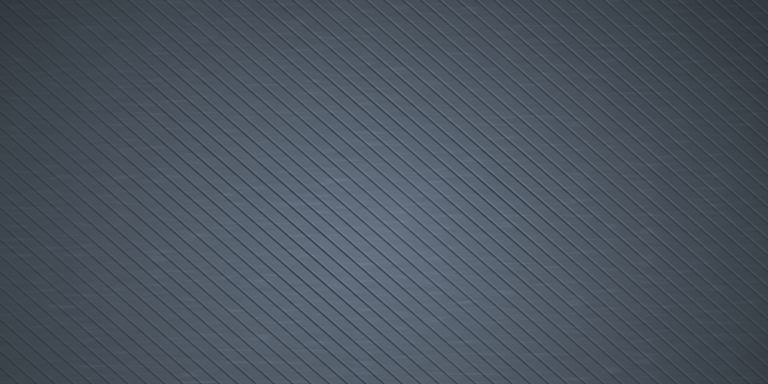
A WebGL 2 fragment shader for this background:

```glsl
#version 300 es
precision highp float;
// Slate-blue brushed metal cut by fine diagonal grooves, falling to the right.
// A radial glow shades the sheet, stretched gradient noise makes the brushing,
// and a repeated distance to the groove draws a dark cut with a lit edge.
uniform vec2 u_resolution;
out vec4 fragColor;

// Random unit gradient for a lattice corner
vec2 cornerGradient(vec2 cell) {
    vec3 h = fract(cell.xyx * vec3(0.1031, 0.1030, 0.0973));
    h += dot(h, h.yzx + 33.33);
    float angle = 6.2832 * fract((h.x + h.y) * h.z);
    return vec2(cos(angle), sin(angle));
}

// Gradient noise, roughly -0.7 to 0.7
float gradientNoise(vec2 p) {
    vec2 cell = floor(p), f = fract(p);
    vec2 blend = f * f * f * (f * (f * 6.0 - 15.0) + 10.0);
    float a = dot(cornerGradient(cell), f);
    float b = dot(cornerGradient(cell + vec2(1, 0)), f - vec2(1, 0));
    float c = dot(cornerGradient(cell + vec2(0, 1)), f - vec2(0, 1));
    float d = dot(cornerGradient(cell + vec2(1, 1)), f - vec2(1, 1));
    return mix(mix(a, b, blend.x), mix(c, d, blend.x), blend.y);
}

// Smooth-edged band; all lengths are in groove periods
float band(float position, float center, float halfWidth, float pixel) {
    float dist = abs(fract(position - center + 0.5) - 0.5);
    return clamp((halfWidth - dist) / pixel + 0.5, 0.0, 1.0);
}

void main() {
    // The canvas is one unit high
    vec2 p = gl_FragCoord.xy / u_resolution.y;
    float aspect = u_resolution.x / u_resolution.y;

    // Glow low in the middle, dark towards the corners
    vec2 fromGlow = (p - vec2(0.485 * aspect, 0.38)) * vec2(2.0 / aspect, 1.2);
    float radius = sqrt(dot(fromGlow, fromGlow) + 0.01);
    vec3 glowColor = vec3(0.41, 0.46, 0.525);
    vec3 edgeColor = vec3(0.20, 0.228, 0.255);
    vec3 color = mix(glowColor, edgeColor, min(radius / 1.2, 1.0));

    // Horizontal brushing: fine scratches over longer, softer streaks
    float brushing = 0.6 * gradientNoise(p * vec2(14.0, 115.0))
                   + 0.4 * gradientNoise(p * vec2(5.0, 61.0) + 17.0);
    float scratch = smoothstep(0.2, 0.5, gradientNoise(p * vec2(11.0, 97.0) + 53.0));
    color *= 1.0 + 0.07 * brushing + 0.06 * scratch;

    // Grooves: 42 across and 24 down, with wear along their length
    vec2 frequency = vec2(42.0 / aspect, 24.0);
    float position = dot(p, frequency);
    float pixel = length(frequency) / u_resolution.y;
    float wear = 0.9 + 0.3 * gradientNoise(p * 3.0 + 7.0);
    float centerFade = 1.0 - smoothstep(0.15, 1.1, radius);
    float upperRight = smoothstep(0.55, 1.35, 0.5 * p.x * 2.0 / aspect + p.y * 0.7);
    float cut = band(position, 0.0, 0.07, pixel);
    float litEdge = band(position, 0.14, 0.07, pixel);
    color *= 1.0 - cut * wear * mix(0.13, 0.38, centerFade);
    color *= 1.0 + litEdge * wear * (0.07 + 0.12 * upperRight);

    fragColor = vec4(color, 1.0);
}
```
